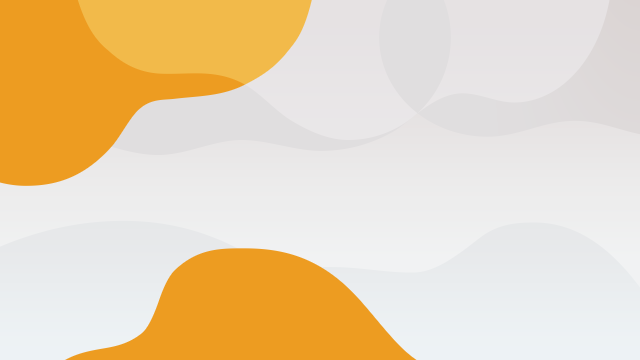
A WebGL 2 fragment shader for this background:

```glsl
#version 300 es
precision highp float;
// Flowing orange blobs over layered translucent grey waves and soft hills.
uniform vec2 u_resolution;
out vec4 fragColor;

// Layout grid: x runs right from the left edge, y runs down from the top edge.
const vec2 GRID = vec2(768.0, 432.0);
const float PI = 3.14159;
const int KNOTS = 8;

const vec3 ORANGE = vec3(0.93, 0.61, 0.13);
const vec3 AMBER = vec3(0.95, 0.73, 0.29);
const vec3 SKY_TOP = vec3(0.90, 0.885, 0.885);
const vec3 SKY_MIDDLE = vec3(0.93, 0.93, 0.93);
const vec3 SKY_LOW = vec3(0.945, 0.95, 0.953);
const vec3 SKY_BASE = vec3(0.925, 0.945, 0.955);
const vec3 HILL_CREST = vec3(0.903, 0.908, 0.914);
const vec3 HILL_BASE = vec3(0.93, 0.95, 0.96);
const vec3 VEIL_DARK = vec3(0.878, 0.869, 0.873);
const vec3 VEIL_WARM = vec3(0.858, 0.832, 0.828);
const vec3 VEIL_LIGHT_TOP = vec3(0.90, 0.885, 0.89);
const vec3 VEIL_LIGHT_LOW = vec3(0.915, 0.905, 0.91);

// Cubic Hermite piece between two knots (x, y, slope), flat outside them.
float hermite(float x, vec3 a, vec3 b) {
    float span = b.x - a.x;
    float t = clamp((x - a.x) / span, 0.0, 1.0);
    float s = 1.0 - t;
    return a.y * s * s * (1.0 + 2.0 * t) + b.y * t * t * (3.0 - 2.0 * t)
         + span * t * s * (a.z * s - b.z * t);
}

// Smooth contour through all knots.
float contour(float x, vec3 knots[KNOTS]) {
    float y = knots[0].y;
    for (int i = 0; i < KNOTS - 1; i++) {
        if (x >= knots[i].x) y = hermite(x, knots[i], knots[i + 1]);
    }
    return y;
}

float ellipse(vec2 p, vec2 radii) {
    return (length(p / radii) - 1.0) * min(radii.x, radii.y);
}

// Antialiased coverage of the region where d is negative.
float coverage(float d) {
    float pixel = length(vec2(dFdx(d), dFdy(d)));
    return clamp(0.5 - d / max(pixel, 1e-4), 0.0, 1.0);
}

vec3 skyColor(float y) {
    vec3 c = mix(SKY_TOP, SKY_MIDDLE, smoothstep(120.0, 255.0, y));
    c = mix(c, SKY_LOW, smoothstep(240.0, 320.0, y));
    return mix(c, SKY_BASE, smoothstep(320.0, 432.0, y));
}

// Upper blob hanging from the left corner.
float cornerBlob(vec2 p) {
    return p.y - contour(p.x, vec3[KNOTS](
        vec3(0, 219, 0.25), vec3(31, 223, 0), vec3(133, 177, -1.1), vec3(165, 133, -1.0),
        vec3(210, 118.5, -0.12), vec3(295, 101, -0.52), vec3(345, 62, -1.25), vec3(376, -8, -4.5)));
}

// Lower blob rising from the bottom edge.
float risingBlob(vec2 p) {
    return contour(p.x, vec3[KNOTS](
        vec3(78, 432, -0.55), vec3(125, 418, -0.17), vec3(170, 400, -0.8), vec3(191, 360, -2.9),
        vec3(210, 324, -0.95), vec3(293, 298, 0), vec3(430, 358, 1.1), vec3(500, 432, 0.65))) - p.y;
}

float hills(vec2 p) {
    return contour(p.x, vec3[KNOTS](
        vec3(0, 296, -0.42), vec3(148, 265, 0), vec3(281, 296, 0.5), vec3(400, 320.5, 0),
        vec3(497, 327, -0.02), vec3(575, 286, -0.78), vec3(641, 267, 0), vec3(768, 345, 1.35))) - p.y;
}

// Long wave closed by a round right end.
float longVeil(vec2 p) {
    float wave = p.y - contour(p.x, vec3[KNOTS](
        vec3(120, 172, 0.3), vec3(190, 186, 0), vec3(290, 168, 0), vec3(385, 181, 0),
        vec3(470, 159, -0.55), vec3(505, 133, -0.75), vec3(555, 112, 0), vec3(617, 123, 0)));
    float cap = ellipse(p - vec2(617, -40), vec2(118, 163));
    return p.x > 617.0 ? cap : wave;
}

// Central drop with a sloping left side and a round right end.
float centerVeil(vec2 p) {
    float wave = p.y - contour(p.x, vec3[KNOTS](
        vec3(91, -8, 3.5), vec3(110, 38, 1.6), vec3(135, 65, 0.85), vec3(195, 88.5, 0.03),
        vec3(235, 88, 0), vec3(293, 101, 0.55), vec3(350, 145, 0.6), vec3(418, 168, 0)));
    return p.x > 418.0 ? ellipse(p - vec2(418, 45), vec2(123)) : wave;
}

// Right wave with a round left end.
float rightVeil(vec2 p) {
    float wave = p.y - 154.5 - 9.5 * cos(PI * (p.x - 585.0) / 105.0);
    return p.x < 585.0 ? ellipse(p - vec2(585, 45), vec2(130, 119)) : wave;
}

void main() {
    vec2 uv = gl_FragCoord.xy / u_resolution;
    vec2 p = vec2(uv.x, 1.0 - uv.y) * GRID;

    float longMask = coverage(longVeil(p));
    float centerMask = coverage(centerVeil(p));
    float rightMask = coverage(rightVeil(p));

    // Overlapping veils alternate between dark and light.
    vec3 dark = mix(VEIL_DARK, VEIL_WARM, smoothstep(580.0, 768.0, p.x) * (1.0 - p.y / 260.0));
    vec3 light = mix(VEIL_LIGHT_TOP, VEIL_LIGHT_LOW, smoothstep(0.0, 165.0, p.y));
    vec3 color = mix(skyColor(p.y), dark, longMask);
    color = mix(color, light, centerMask);
    color = mix(color, dark, rightMask);
    color = mix(color, light, rightMask * longMask * (1.0 - centerMask));

    // Hills fade into the base; the blobs lie in front.
    vec3 hillColor = mix(HILL_CREST, HILL_BASE, smoothstep(255.0, 432.0, p.y));
    color = mix(color, hillColor, coverage(hills(p)));
    color = mix(color, mix(ORANGE, AMBER, centerMask), coverage(cornerBlob(p)));
    color = mix(color, ORANGE, coverage(risingBlob(p)));
    fragColor = vec4(color, 1.0);
}
```
